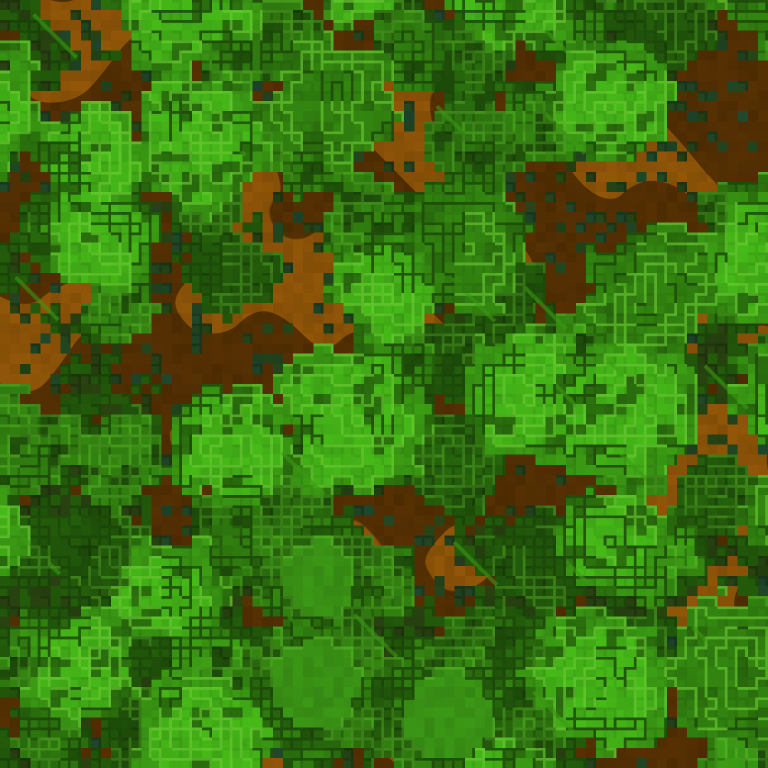
This texture is drawn by a WebGL 2 fragment shader. Its source:

```glsl
#version 300 es
precision highp float;
// Blocky forest seen from above: round leafy crowns over dark scrub and bare earth.
uniform vec2 u_resolution;
out vec4 fragColor;

const float CELLS = 76.0;
const vec3 BRIGHT = vec3(0.26, 0.69, 0.09);
const vec3 MID = vec3(0.19, 0.50, 0.06);
const vec3 DARK = vec3(0.13, 0.34, 0.04);
const vec3 SHADE = vec3(0.15, 0.25, 0.06);
const vec3 TEAL = vec3(0.11, 0.27, 0.17);
const vec3 BROWN = vec3(0.32, 0.18, 0.01);
const vec3 ORANGE = vec3(0.54, 0.32, 0.03);
const vec3 GLINT = vec3(0.42, 0.80, 0.20);

float hash(vec2 p) {
  vec3 q = fract(p.xyx * vec3(0.1031, 0.1030, 0.0973));
  q += dot(q, q.yzx + 33.33);
  return fract((q.x + q.y) * q.z);
}

vec2 hash2(vec2 p) { return vec2(hash(p + 17.3), hash(p + 61.7)); }

float noise(vec2 p) {
  vec2 i = floor(p), f = fract(p);
  f = f * f * (3.0 - 2.0 * f);
  return mix(mix(hash(i), hash(i + vec2(1, 0)), f.x),
             mix(hash(i + vec2(0, 1)), hash(i + vec2(1, 1)), f.x), f.y);
}

// Highest scattered dome at a point: x = height, y = random tone.
vec2 crowns(vec2 p, float perSide, float size, float density, float seed) {
  vec2 best = vec2(-1.0, 0.0);
  vec2 q = p * perSide, base = floor(q);
  for (int j = -1; j <= 1; j++)
  for (int i = -1; i <= 1; i++) {
    vec2 id = base + vec2(i, j), key = id + seed;
    if (hash(key) > density) continue;
    vec2 centre = id + 0.2 + 0.6 * hash2(key);
    float radius = size * mix(0.8, 1.2, hash(key + 5.9));
    float height = 1.0 - length(q - centre) / radius;
    if (height > best.x) best = vec2(height, hash(key + 29.1));
  }
  return best;
}

// x = contour level, y = tone, z = kind: 0 floor, 1 bush, 2 tree, 3 smooth tree.
vec3 surface(vec2 cell) {
  vec2 p = (cell + 0.5) / CELLS;
  float rough = noise(cell * 0.45) - 0.5;
  vec2 tree = crowns(p, 5.5, 0.48, 0.84, 11.0);
  if (tree.y < 0.13 && tree.x + rough * 0.2 > -0.1)
    return vec3(tree.x > 0.36 ? 20.0 : floor(tree.x * 11.0), tree.y, 3.0);
  float height = tree.x + rough * 0.45;
  if (height > 0.0) return vec3(floor(height * 5.0), tree.y, 2.0);
  vec2 bush = crowns(p, 9.0, 0.52, 0.55, 83.0);
  height = bush.x + rough * 0.5;
  if (height > 0.0) return vec3(floor(height * 5.0), bush.y, 1.0);
  return vec3(-5.0, 0.0, 0.0);
}

// Small L-shaped gaps between leaves.
float leafGap(vec2 cell) {
  float seed = max(hash(cell), hash(cell - vec2(1, 0)));
  return step(0.92, max(seed, hash(cell + vec2(0, 1)) - 0.02));
}

vec3 floorColour(vec2 cell, vec2 p) {
  float open = noise(cell * 0.10 + 7.0) * 0.65 + noise(cell * 0.27) * 0.35;
  float grain = hash(cell + 41.0);
  vec3 scrub = mix(DARK, SHADE, step(0.55, grain));
  if (open + (grain - 0.5) * 0.16 < 0.42) return grain > 0.95 ? BROWN : scrub;
  vec2 slanted = vec2(p.x + p.y, p.x - p.y);
  float track = noise(slanted * vec2(9.0, 6.0) + 23.0);
  vec3 earth = mix(BROWN, ORANGE, smoothstep(0.68, 0.69, track));
  float litter = step(0.84, hash(cell + 3.0) + 0.22 * (0.55 - open));
  return mix(earth, mix(SHADE, TEAL, hash(cell + 9.0)), litter);
}

vec3 leafColour(vec3 s, vec2 cell) {
  float gap = leafGap(cell);
  if (s.z > 2.5) {
    if (s.x > 15.0) return vec3(0.22, 0.56, 0.08);
    return mix(MID, DARK, max(gap, 0.6 * mod(s.x, 2.0)));
  }
  if (s.z > 1.5) {
    vec3 lit = mix(BRIGHT, MID, step(0.84, s.y));
    lit = s.x < 1.0 ? mix(lit, MID, 0.55) : lit;
    return mix(lit, mix(MID, DARK, 0.45), gap);
  }
  vec3 lit = mix(DARK, MID, smoothstep(0.2, 0.6, s.y));
  lit = s.y > 0.8 && s.x > 0.0 ? mix(MID, BRIGHT, 0.5) : lit;
  return mix(lit, DARK * 0.9, gap);
}

// Fine diagonal twigs, slanting down to the right.
float twigs(vec2 p) {
  vec2 q = p * 9.0, id = floor(q);
  vec2 d = fract(q) - 0.35 - 0.3 * hash2(id);
  float across = abs(d.x + d.y), along = abs(d.x - d.y);
  float stroke = (1.0 - smoothstep(0.02, 0.045, across)) * step(along, 0.5);
  return stroke * step(0.68, hash(id + 37.0));
}

vec3 forest(vec2 p) {
  vec2 cell = floor(p * CELLS), f = fract(p * CELLS);
  vec3 here = surface(cell);
  vec3 right = surface(cell + vec2(1, 0)), above = surface(cell + vec2(0, 1));
  vec3 colour = here.z < 0.5 ? floorColour(cell, p) : leafColour(here, cell);
  colour *= 0.94 + 0.12 * hash(cell + 71.0);
  vec2 edge = smoothstep(vec2(0.68), vec2(0.78), f);
  // Grid seams in green areas, then contours along the height steps.
  float seam = max(edge.x, edge.y) * step(0.45, hash(cell + 13.0));
  float leafy = step(colour.r, colour.g) * step(here.x, 15.0);
  colour *= 1.0 - 0.2 * seam * leafy * (here.z == 2.0 ? 0.35 : 1.0);
  vec2 steps = vec2(here.x != right.x, here.x != above.x);
  float contour = max(edge.x * steps.x, edge.y * steps.y) * step(0.5, here.z);
  float sunlit = step(0.43, noise(cell * 0.3 + 51.0));
  vec3 line = mix(DARK * 0.85, mix(colour, GLINT, here.z == 2.0 ? 0.75 : 0.4), sunlit);
  colour = mix(colour, line, contour * 0.85);
  return mix(colour, MID * 1.2, twigs(p) * 0.6 * step(here.x, 1.0));
}

void main() {
  vec3 sum = vec3(0.0);
  for (int i = 0; i < 4; i++) {
    vec2 offset = vec2(i % 2, i / 2) * 0.5 - 0.25;
    sum += forest((gl_FragCoord.xy + offset) / u_resolution);
  }
  fragColor = vec4(sum * 0.25, 1.0);
}
```
